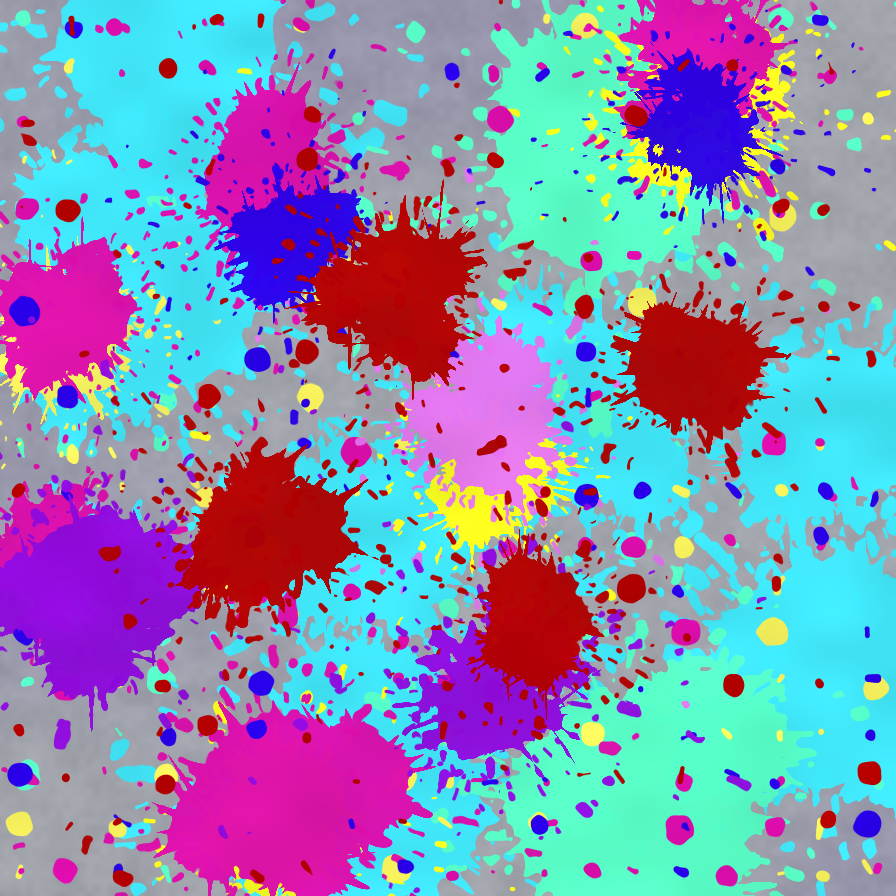
Give the GLSL for this pattern, as a WebGL 1 fragment shader.

```glsl
precision highp float;
// Layered paint splatters with flung droplets on a mottled grey wall.

uniform vec2 u_resolution;

const vec3 WALL = vec3(0.63, 0.64, 0.67);
const vec3 WALL_SHADE = vec3(0.57, 0.56, 0.67);
const vec3 MINT = vec3(0.34, 1.00, 0.78);
const vec3 CYAN = vec3(0.24, 0.91, 0.98);
const vec3 LEMON = vec3(1.00, 1.00, 0.10);
const vec3 STRAW = vec3(0.97, 0.95, 0.36);
const vec3 MAGENTA = vec3(0.86, 0.05, 0.67);
const vec3 ORCHID = vec3(0.88, 0.45, 0.93);
const vec3 BLUE = vec3(0.16, 0.00, 0.91);
const vec3 PURPLE = vec3(0.56, 0.04, 0.87);
const vec3 RED = vec3(0.70, 0.00, 0.00);
const vec3 ORANGE = vec3(0.88, 0.21, 0.02);

const float TAU = 6.28319;
const float DROP_STRETCH = 2.2;   // radial length of a droplet cell
const float DROP_DENSITY = 0.85;  // chance of a droplet at the rim
const float DROP_FALLOFF = 0.75;  // thinning with distance
const float SPECK_GRID = 19.0;
const float SPECK_CHANCE = 0.22;
const float SPIKE_LENGTH = 0.045;
const float EDGE_GRAIN = 0.010;
const float SPECKLE_GRAIN = 0.055;

vec2 hash2(vec2 p) {
  vec3 q = fract(p.xyx * vec3(0.1031, 0.1030, 0.0973));
  q += dot(q, q.yzx + 33.33);
  return fract((q.xx + q.yz) * q.zy);
}

float noise(vec2 p) {
  vec2 i = floor(p), f = fract(p);
  f = f * f * (3.0 - 2.0 * f);
  float low = mix(hash2(i).x, hash2(i + vec2(1.0, 0.0)).x, f.x);
  float high = mix(hash2(i + vec2(0.0, 1.0)).x, hash2(i + 1.0).x, f.x);
  return mix(low, high, f.y);
}

// Distance to a capsule of the given half length along y.
float capsule(vec2 p, float halfLength, float radius) {
  p.y -= clamp(p.y, -halfLength, halfLength);
  return length(p) - radius;
}

// Droplets in log-polar cells, stretched away from the splat centre.
float flungDrops(vec2 q, float radius, float sectors, float seed) {
  float r = max(length(q), 0.0001);
  float arc = TAU / sectors;
  vec2 polar = vec2(atan(q.y, q.x), log(r / radius) / DROP_STRETCH) / arc;
  vec2 id = floor(polar);
  vec2 place = hash2(id + seed), form = hash2(id + seed + 71.3);
  float reach = exp((id.y + 0.5) * DROP_STRETCH * arc);
  float density = DROP_DENSITY * exp(-DROP_FALLOFF * max(reach - 1.0, 0.0));
  if (hash2(id + seed + 37.7).x > density) return 1.0;
  vec2 local = fract(polar) - 0.5 - 0.4 * (place - 0.5);
  local.y *= DROP_STRETCH;
  float shrink = min(1.0, 1.6 / reach);
  float size = mix(0.08, 0.26, form.x) * shrink;
  return capsule(local, 0.4 * form.y * form.y * shrink, size) * r * arc;
}

// A lobed body with a spiky, grainy rim and a halo of droplets.
float splat(vec2 q, float radius, float grain, float seed) {
  float body = 1.0;
  for (int i = 0; i < 4; i++) {
    vec2 h = hash2(vec2(float(i) * 7.0 + 3.0, seed));
    float outer = min(float(i), 1.0);
    float angle = TAU * h.x;
    vec2 lobe = q - outer * 0.85 * radius * vec2(cos(angle), sin(angle));
    float spike = noise(normalize(lobe + 0.00001) * 11.0 + seed);
    float size = radius * mix(1.0, mix(0.4, 0.75, h.y), outer);
    body = min(body, length(lobe) - size - SPIKE_LENGTH * pow(spike, 5.0));
  }
  float speckle = pow(hash2(vec2(seed, 5.0)).y, 3.0);
  body += grain * mix(EDGE_GRAIN, SPECKLE_GRAIN, speckle);
  vec2 wobbly = q + 0.006 * vec2(grain, -grain);
  float drops = min(flungDrops(wobbly, radius, 44.0, seed),
                    flungDrops(wobbly, radius, 26.0, seed + 19.0));
  return min(body, drops);
}

// Loose dots and short dashes across the whole wall.
float specks(vec2 p, float seed) {
  vec2 cell = p * SPECK_GRID;
  vec2 id = floor(cell) + seed;
  vec2 form = hash2(id), turn = hash2(id + 53.1);
  if (turn.y > SPECK_CHANCE) return 1.0;
  vec2 local = fract(cell) - 0.5 - 0.25 * (hash2(id + 91.7) - 0.5);
  float c = cos(TAU * turn.x), s = sin(TAU * turn.x);
  local = mat2(c, s, -s, c) * local;
  float size = mix(0.05, 0.32, form.x * form.x * form.x);
  return capsule(local, 0.2 * form.y * (1.0 - form.x), size) / SPECK_GRID;
}

void paintLayer(inout vec3 color, vec2 p, vec3 mainPaint, vec3 altPaint,
                float altShare, float count, float radius, float spread, float seed) {
  float edge = 0.75 / u_resolution.y;
  float grain = noise(p * 95.0 + seed) + 0.6 * noise(p * 45.0 - seed) - 0.8;
  float tone = 0.95 + 0.1 * noise(p * vec2(14.0, 22.0) + seed);
  float speck = specks(p, seed) + 0.004 * grain;
  color = mix(color, mainPaint * tone, smoothstep(edge, -edge, speck));
  for (int i = 0; i < 9; i++) {
    float n = float(i);
    if (n >= count) break;
    vec2 h = hash2(vec2(n + 1.0, seed));
    vec2 center = fract(hash2(vec2(seed, 2.0)) + n * vec2(0.7549, 0.5698));
    center = 0.5 + spread * (center - 0.5);
    float d = splat(p - center, radius * mix(0.75, 1.25, h.x), grain, seed + n * 13.0);
    vec3 paint = mix(mainPaint, altPaint, step(1.0 - altShare, h.y)) * tone;
    color = mix(color, paint, 0.97 * smoothstep(edge, -edge, d));
  }
}

void main() {
  vec2 p = gl_FragCoord.xy / u_resolution;
  vec3 color = mix(WALL, WALL_SHADE, 0.7 * smoothstep(0.4, 0.9, noise(p * 3.0 + 4.0)));
  color += 0.05 * (noise(p * vec2(26.0, 40.0)) - 0.5) + 0.03 * (noise(p * 120.0) - 0.5);
  // Paints from the bottom coat to the top one.
  paintLayer(color, p, MINT, CYAN, 0.45, 9.0, 0.104, 1.0, 11.0);
  paintLayer(color, p, STRAW, LEMON, 0.50, 4.0, 0.070, 0.95, 23.0);
  paintLayer(color, p, MAGENTA, ORCHID, 0.50, 6.0, 0.077, 0.95, 47.0);
  paintLayer(color, p, BLUE, PURPLE, 0.45, 4.0, 0.062, 0.90, 61.0);
  paintLayer(color, p, RED, ORANGE, 0.25, 4.0, 0.072, 0.65, 83.0);
  gl_FragColor = vec4(clamp(color, 0.0, 1.0), 1.0);
}
```
